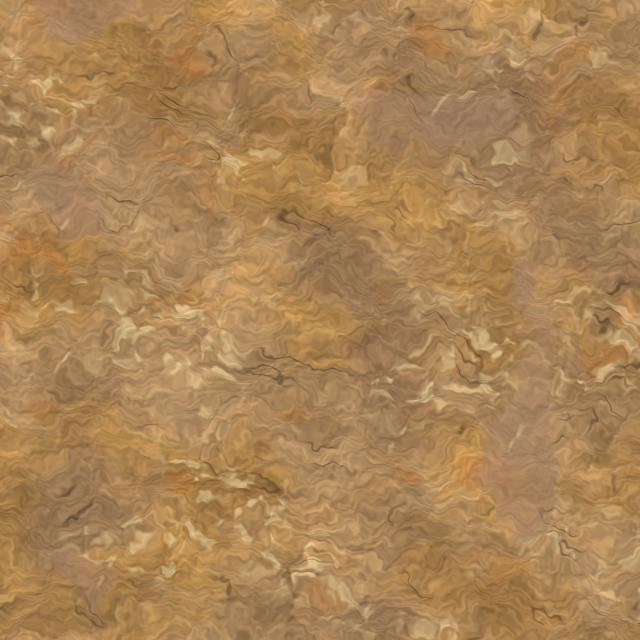
Write a WebGL 2 fragment shader that draws this texture.

```glsl
#version 300 es
precision highp float;
// Weathered sandstone: ochre and tan mottling, cream grit, flaked ledges, cracks and pale veins.

uniform vec2 u_resolution;
out vec4 fragColor;

const vec3 DARK_TAN = vec3(0.595, 0.455, 0.300);
const vec3 PALE_TAN = vec3(0.735, 0.585, 0.410);
const vec3 OCHRE    = vec3(0.685, 0.505, 0.265);
const vec3 RUST     = vec3(0.720, 0.470, 0.230);
const vec3 UMBER    = vec3(0.550, 0.420, 0.300);
const vec3 MAUVE    = vec3(0.640, 0.500, 0.400);
const vec3 CREAM    = vec3(0.840, 0.740, 0.540);

const vec2 LIGHT_DIR = vec2(-0.50, 0.87);
const vec2 BED_DIR   = vec2(0.92, -0.39);   // direction of the bedding
const vec2 VEIN_DIR  = vec2(0.55, 0.83);
const float BED_STRETCH   = 0.68;
const float GRAIN_FREQ    = 34.0;
const float RELIEF_STEP   = 0.0032;
const float RELIEF_GAIN   = 0.42;
const float LEDGE_GAIN    = 0.11;
const float CRACK_GAIN    = 0.24;
const float VEIN_CELLS    = 4.0;
const float VEIN_WIDTH    = 0.0045;

vec2 hash2(vec2 p) {
    vec3 q = fract(p.xyx * vec3(0.1031, 0.1030, 0.0973));
    q += dot(q, q.yzx + 33.33);
    return fract((q.xx + q.yz) * q.zy);
}

vec2 gradientAt(vec2 cell) {
    float angle = 6.28318 * hash2(cell + 137.0).x;
    return vec2(cos(angle), sin(angle));
}

float gradientNoise(vec2 p) {
    vec2 i = floor(p), f = p - i;
    vec2 u = f * f * f * (f * (f * 6.0 - 15.0) + 10.0);
    vec2 e = vec2(1.0, 0.0);
    float bottom = mix(dot(gradientAt(i), f), dot(gradientAt(i + e), f - e), u.x);
    float top = mix(dot(gradientAt(i + e.yx), f - e.yx), dot(gradientAt(i + 1.0), f - 1.0), u.x);
    return mix(bottom, top, u.y);
}

float fbm(vec2 p, int octaves, float gain) {
    const mat2 TURN = mat2(1.6, 1.2, -1.2, 1.6);
    float sum = 0.0, amplitude = 1.0;
    for (int i = 0; i < octaves; i++) {
        sum += amplitude * gradientNoise(p);
        p = TURN * p + 17.3;
        amplitude *= gain;
    }
    return sum;
}

// Coordinates along and across the bedding.
vec2 bedded(vec2 p) {
    return vec2(dot(p, BED_DIR) * BED_STRETCH, dot(p, vec2(-BED_DIR.y, BED_DIR.x)));
}

float grainHeight(vec2 p) {
    vec2 q = bedded(p);
    return fbm(q * GRAIN_FREQ, 3, 0.66) + 0.7 * gradientNoise(q * 15.0 + 4.0);
}

// Short tapered streaks, one candidate per cell.
float veins(vec2 p) {
    vec2 cell = floor(p * VEIN_CELLS);
    float cover = 0.0;
    for (int y = -1; y <= 1; y++)
    for (int x = -1; x <= 1; x++) {
        vec2 id = cell + vec2(x, y);
        vec2 rnd = hash2(id + 51.0);
        vec2 d = p - (id + 0.2 + 0.6 * rnd) / VEIN_CELLS;
        float along = dot(d, VEIN_DIR), across = dot(d, vec2(-VEIN_DIR.y, VEIN_DIR.x));
        float reach = mix(0.03, 0.08, rnd.y);
        float taper = 1.0 - smoothstep(0.3, 1.0, abs(along) / reach);
        float line = 1.0 - smoothstep(0.2, 1.0, abs(across) / VEIN_WIDTH);
        cover = max(cover, line * taper * step(0.45, hash2(id + 9.0).x));
    }
    return cover;
}

void main() {
    vec2 p = gl_FragCoord.xy / min(u_resolution.x, u_resolution.y);
    vec2 warp = vec2(fbm(p * 9.0, 4, 0.6), fbm(p * 9.0 + 40.0, 4, 0.6));
    vec2 w = p + 0.035 * warp;
    vec2 q = bedded(w);

    // Broad mottling
    float mottle = fbm(q * 7.0 + 3.0, 5, 0.68);
    vec3 color = mix(DARK_TAN, PALE_TAN, clamp(0.5 + 0.8 * mottle, 0.0, 1.0));
    float ochre = smoothstep(-0.25, 0.40, fbm(q * 5.0 + 21.0, 4, 0.6));
    color = mix(color, OCHRE * (1.0 + 0.25 * mottle), 0.72 * ochre);
    color = mix(color, RUST, 0.55 * smoothstep(0.25, 0.60, fbm(q * 11.0 + 60.0, 3, 0.5)));

    // Worn umber hollows and smooth mauve flakes
    color = mix(color, UMBER, 0.65 * smoothstep(0.12, 0.42, gradientNoise(w * 4.2 + 75.0)));
    float flake = smoothstep(0.33, 0.39, gradientNoise(w * 5.5 + 93.0));
    color = mix(color, MAUVE, 0.55 * flake);

    // Cream grit gathered in clusters
    float cluster = smoothstep(-0.05, 0.40, fbm(q * 4.5 + 110.0, 3, 0.5));
    float grit = smoothstep(0.0, 0.42, fbm(q * 42.0 + 130.0, 2, 0.6));
    color = mix(color, CREAM, 0.75 * grit * (0.12 + 0.88 * cluster) * (1.0 - 0.7 * flake));

    // Pale veins, broken by the grain
    float broken = smoothstep(-0.25, 0.20, gradientNoise(p * 38.0 + 7.0));
    color = mix(color, CREAM, 0.6 * broken * veins(p + 0.012 * warp));

    // Grain relief lit from the upper left
    float relief = grainHeight(w) - grainHeight(w + LIGHT_DIR * RELIEF_STEP);
    float shade = 1.0 + RELIEF_GAIN * clamp(relief, -0.5, 0.5) * (1.0 - 0.35 * flake);

    // Curved ledges: lit crest above a shadowed foot
    float ledge = gradientNoise(q * 4.0 + 150.0) - 0.06;
    float ledgeMask = smoothstep(0.05, 0.30, gradientNoise(p * 5.0 + 170.0));
    float crest = exp(-abs(ledge) * 22.0) * smoothstep(-0.012, 0.012, ledge);
    float foot = exp(-abs(ledge) * 30.0) * smoothstep(0.012, -0.012, ledge);
    shade += LEDGE_GAIN * ledgeMask * (crest - 1.3 * foot);

    // Fine cracks
    float crackLine = abs(gradientNoise(q * vec2(15.0, 24.0) + 190.0));
    float crackMask = smoothstep(0.12, 0.38, gradientNoise(p * 13.0 + 210.0));
    shade -= CRACK_GAIN * crackMask * (1.0 - smoothstep(0.01, 0.07, crackLine));

    fragColor = vec4(clamp(color * shade, 0.0, 1.0), 1.0);
}
```
